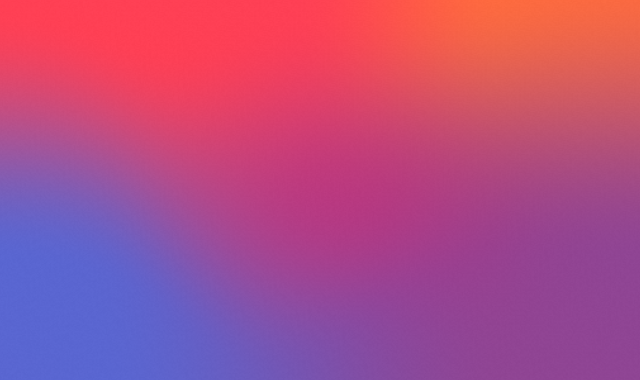
Reproduce this background procedurally as a Shadertoy shader.

```glsl
// Soft mesh gradient: red and orange above, blue and purple below, with faint grain.

const vec3 RED     = vec3(1.00, 0.25, 0.33);
const vec3 ORANGE  = vec3(1.00, 0.42, 0.24);
const vec3 BLUE    = vec3(0.35, 0.40, 0.82);
const vec3 PURPLE  = vec3(0.56, 0.27, 0.58);
const vec3 MAGENTA = vec3(0.74, 0.18, 0.49);

const float GRAIN_CELLS = 300.0;
const float GRAIN_STRENGTH = 0.014;

float hash(vec2 p) {
    return fract(sin(dot(p, vec2(127.1, 311.7))) * 43758.5453);
}

float valueNoise(vec2 p) {
    vec2 cell = floor(p);
    vec2 f = fract(p);
    f = f * f * (3.0 - 2.0 * f);
    float low = mix(hash(cell), hash(cell + vec2(1.0, 0.0)), f.x);
    float high = mix(hash(cell + vec2(0.0, 1.0)), hash(cell + vec2(1.0)), f.x);
    return mix(low, high, f.y);
}

// Gaussian falloff, with a separate width on each axis
float glow(vec2 p, vec2 center, vec2 width) {
    vec2 d = (p - center) / width;
    return exp(-dot(d, d));
}

float bump(float x, float center, float width) {
    return glow(vec2(x, 0.0), vec2(center, 0.0), vec2(width));
}

// Share of the cool colours; depth runs from the top edge down
float coolAmount(float x, float depth) {
    float start = 0.02 + 0.10 * bump(x, 0.27, 0.15) - 0.12 * smoothstep(0.5, 1.0, x);
    float end = 0.68 + 0.31 * bump(x, 0.43, 0.20);
    return smoothstep(start, end, depth);
}

vec3 meshGradient(vec2 uv) {
    vec3 warm = mix(RED, ORANGE, smoothstep(0.45, 0.80, uv.x));
    vec3 cool = mix(BLUE, PURPLE, smoothstep(0.15, 0.80, uv.x));
    vec3 color = mix(warm, cool, coolAmount(uv.x, 1.0 - uv.y));

    // Magenta bloom where the four fields meet
    float bloom = glow(uv, vec2(0.55, 0.46), vec2(0.23, 0.27));
    return mix(color, MAGENTA, 0.65 * bloom);
}

void mainImage(out vec4 fragColor, in vec2 fragCoord) {
    vec2 uv = fragCoord / iResolution.xy;
    vec3 color = meshGradient(uv);

    // Fine paper grain, sized by canvas height
    float grain = valueNoise(fragCoord / iResolution.y * GRAIN_CELLS) - 0.5;
    fragColor = vec4(clamp(color + GRAIN_STRENGTH * grain, 0.0, 1.0), 1.0);
}
```
